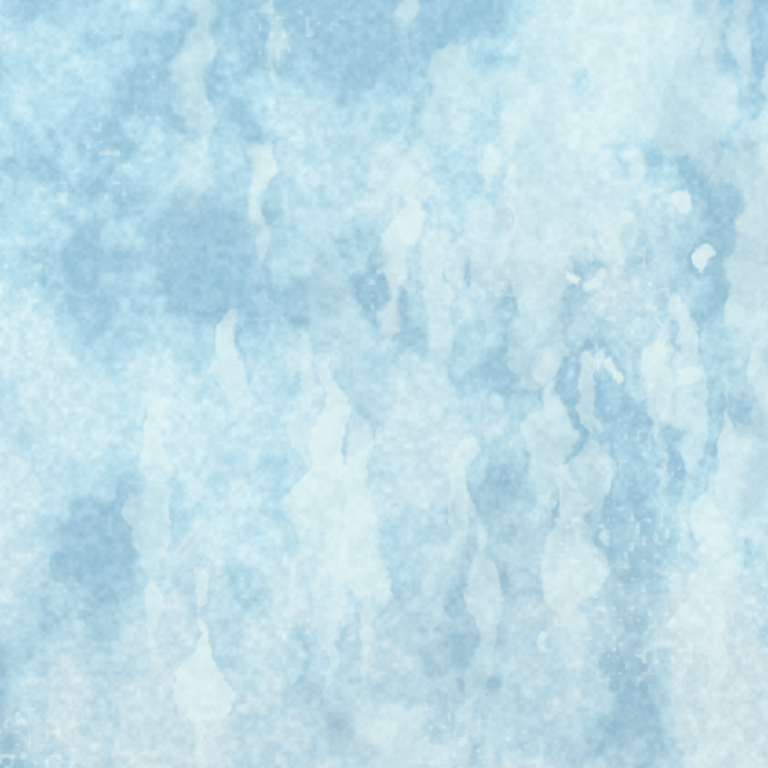
A Shadertoy shader for this texture:

```glsl
// Pale blue watercolour wash with creamy ragged drips, blooms and splashes
#define DRIPS 32
#define DROPLETS 70
#define WASH_SCALE vec2(6.5, 5.0)
#define WASH_CONTRAST 2.2
#define EDGE_WARP 0.040
#define DRIP_OPACITY 0.95
#define RIM_STRENGTH 0.42
#define GRAIN 0.11
#define DEEP vec3(0.625, 0.795, 0.875)
#define WASH vec3(0.725, 0.880, 0.937)
#define PALE vec3(0.805, 0.920, 0.950)
#define CREAM vec3(0.890, 0.955, 0.948)

float hash(vec2 p) {
    vec3 h = fract(p.xyx * 0.1031);
    h += dot(h, h.yzx + 33.33);
    return fract((h.x + h.y) * h.z);
}

float noise(vec2 p) {
    vec2 i = floor(p), f = fract(p);
    f = f * f * (3.0 - 2.0 * f);
    return mix(mix(hash(i), hash(i + vec2(1, 0)), f.x),
               mix(hash(i + vec2(0, 1)), hash(i + vec2(1, 1)), f.x), f.y);
}

float fbm(vec2 p) {
    float sum = 0.0, amp = 0.5;
    for (int i = 0; i < 5; i++) {
        sum += amp * noise(p);
        p = mat2(1.6, 1.2, -1.2, 1.6) * p + 7.3;
        amp *= 0.5;
    }
    return sum / 0.97;
}

float smoothMin(float a, float b, float k) {
    float h = max(k - abs(a - b), 0.0) / k;
    return min(a, b) - h * h * k * 0.25;
}

// x: paint cover, y: pigment rim
vec2 paintLayer(float d, float softness, float opacity) {
    return opacity * vec2(smoothstep(softness, -softness, d),
                          smoothstep(0.008, 0.0, abs(d - 0.005)));
}

// Lumpy streaks with blooms at random heights; roughness frays their outline
vec2 drips(vec2 p, float roughness) {
    vec2 paint = vec2(0.0);
    for (int i = 0; i < DRIPS; i++) {
        float id = float(i);
        float a = hash(vec2(id, 3.0)), b = hash(vec2(id, 17.0));
        float c = hash(vec2(id, 29.0)), e = hash(vec2(id, 41.0));
        float spread = (id + a) / float(DRIPS);
        vec2 head = vec2(1.0 - 0.8 * pow(spread, 1.2), 0.22 + 0.88 * b);
        float len = mix(0.12, 0.42, c);
        float fall = clamp((head.y - p.y) / len, 0.0, 1.0);
        float lump = noise(vec2(p.y * 24.0, id * 5.7));
        float lean = (noise(vec2(p.y * 5.0, id * 9.1)) - 0.5) * 0.04;
        float width = mix(0.003, 0.015, e) * (0.2 + 1.5 * lump);
        float x = p.x - head.x - lean;
        float y = p.y - clamp(p.y, head.y - len, head.y);
        float streak = length(vec2(x, y * 0.5)) - width;
        float bloomY = p.y - head.y + len * mix(0.08, 0.6, e);
        float bloom = length(vec2(x + 0.02 * (c - 0.5), bloomY * 0.7)) - mix(0.0, 0.042, a * e + 0.3 * c);
        float d = smoothMin(streak, bloom, 0.025) + roughness;
        float opacity = mix(0.6, 1.0, a) * mix(1.0, 0.45, fall * fall) * mix(0.55, 1.0, lump);
        vec2 layer = paintLayer(d, mix(0.002, 0.008, b), opacity);
        paint = 1.0 - (1.0 - paint) * (1.0 - layer);
    }
    return paint;
}

// Small splashes gathered right of the centre
vec2 droplets(vec2 p, float roughness) {
    vec2 paint = vec2(0.0);
    for (int i = 0; i < DROPLETS; i++) {
        float id = float(i);
        vec2 u = vec2(hash(vec2(id, 53.0)), hash(vec2(id, 67.0)));
        vec2 v = vec2(hash(vec2(id, 71.0)), hash(vec2(id, 83.0)));
        vec2 center = vec2(0.74, 0.55) + (u + v - 1.0) * vec2(0.2, 0.4);
        float radius = mix(0.003, 0.017, u.x * v.y);
        float d = length((p - center) * vec2(1.0, 0.75)) - radius + 0.5 * roughness;
        paint = max(paint, paintLayer(d, 0.003, mix(0.45, 1.0, v.x)));
    }
    return paint;
}

void mainImage(out vec4 fragColor, in vec2 fragCoord) {
    vec2 uv = fragCoord / iResolution.y;

    // Ragged wet edges
    vec2 ragged = vec2(fbm(uv * 23.0), fbm(uv * 23.0 + 43.0)) - 0.5;
    vec2 p = uv + EDGE_WARP * ragged;
    float roughness = 0.034 * (fbm(p * vec2(30.0, 21.0) + 3.0) - 0.5);

    // Layered wash with overlapping patches, mottling and a deeper pool
    vec2 flow = vec2(fbm(uv * 3.0 + 11.0), fbm(uv * 3.0 + 37.0)) - 0.5;
    float tone = 0.43 + WASH_CONTRAST * (fbm(uv * WASH_SCALE + 1.3 * flow) - 0.5);
    float patches = smoothstep(0.45, 0.56, fbm(p * vec2(11.0, 7.0) + 21.0));
    tone += 0.30 * (patches - 0.5) + 0.7 * (fbm(uv * 36.0 + 2.0) - 0.5);
    vec2 pool = (uv - vec2(0.72, 0.56)) / vec2(0.18, 0.28);
    float poolMask = exp(-dot(pool, pool));
    tone -= 0.26 * poolMask;

    // Drips, droplets and torn spills between them
    vec2 paint = drips(p, roughness);
    vec2 drops = droplets(p, roughness);
    float spill = smoothstep(0.57, 0.65, fbm(p * vec2(10.0, 5.5) + 91.0));
    spill *= 0.6 * smoothstep(0.12, 0.45, uv.x + flow.y);
    float cover = max(max(paint.x, drops.x), spill);
    cover *= mix(0.55, 1.15, fbm(uv * 16.0 + 5.0));
    float rim = max(paint.y, drops.y) * (1.0 - cover) * noise(uv * 30.0);
    tone -= RIM_STRENGTH * rim * (0.6 + 0.8 * poolMask);

    // Paint colours, greyer towards the bottom
    vec3 color = mix(DEEP, WASH, smoothstep(0.0, 0.5, tone));
    color = mix(color, PALE, smoothstep(0.45, 0.95, tone));
    float grey = smoothstep(0.85, 0.15, uv.y + 1.1 * flow.x);
    color = mix(color, color * vec3(0.998, 0.964, 0.955), grey);
    color = mix(color, CREAM, clamp(DRIP_OPACITY * cover, 0.0, 1.0));

    // Pale flecks and fine paper grain
    float fleckZone = smoothstep(0.48, 0.68, fbm(uv * 5.0 + 71.0));
    float fleck = smoothstep(0.68, 0.9, noise(uv * 130.0)) * fleckZone;
    color = mix(color, CREAM, 0.4 * fleck);
    float grain = 0.6 * noise(uv * 105.0) + 0.4 * noise(uv * 210.0 + 9.0) - 0.5;
    color += GRAIN * grain * (1.0 - 0.7 * cover) * vec3(1.15, 0.8, 0.6);
    fragColor = vec4(clamp(color, 0.0, 1.0), 1.0);
}
```
